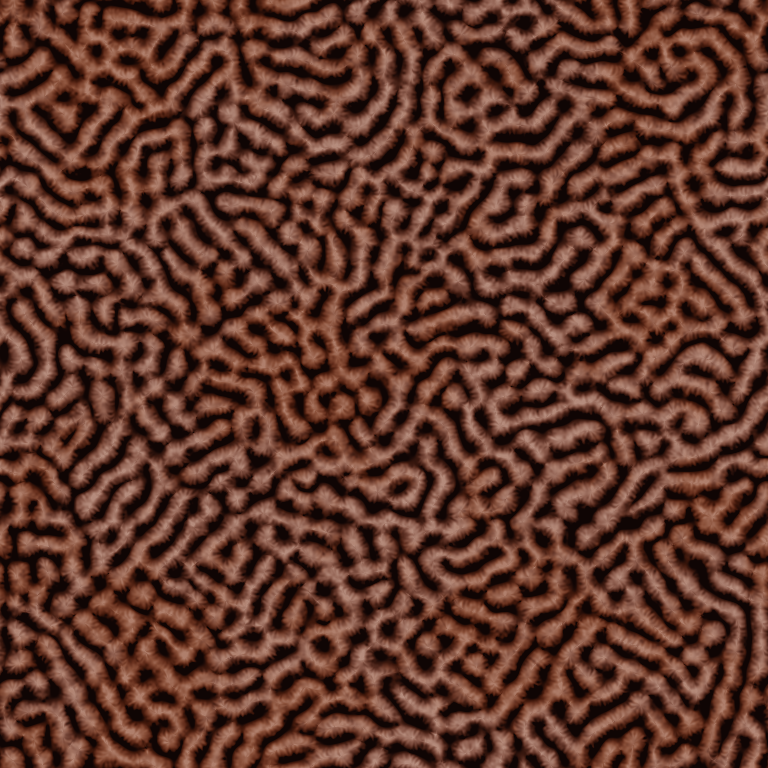
Write a three.js fragment shader that draws this texture.

```glsl
// Tileable labyrinth of wrinkled red-brown tubes packed over dark hollows.
varying vec2 vUv;

#define TUBE_CELLS 22.0     // scattered wave patches across the tile
#define TUBE_WAVES 1.32     // tubes per patch cell
#define DIAGONAL_BIAS 0.11  // how strongly tubes prefer the diagonals
#define RING_CELLS 120.0    // wrinkle patches across the tile
#define RING_WAVES 1.2      // wrinkles per patch cell
#define RING_DEPTH 0.10
#define GRAIN_DEPTH 0.46
#define WOBBLE 0.007
#define LIGHT_DEPTH 0.20
#define RUST_AMOUNT 0.75

const float TAU = 6.2831853;

vec2 hash2(vec2 p) {
  return fract(sin(vec2(dot(p, vec2(127.1, 311.7)),
                        dot(p, vec2(269.5, 183.3)))) * 43758.5453);
}

// Value noise that wraps after a whole number of cells
float noise(vec2 uv, float cells, float seed) {
  vec2 p = uv * cells;
  vec2 i = floor(p);
  vec2 f = fract(p);
  f = f * f * (3.0 - 2.0 * f);
  vec2 lo = mod(i, cells) + seed;
  vec2 hi = mod(i + 1.0, cells) + seed;
  return mix(mix(hash2(lo).x, hash2(vec2(hi.x, lo.y)).x, f.x),
             mix(hash2(vec2(lo.x, hi.y)).x, hash2(hi).x, f.x), f.y);
}

// Sum of randomly turned wave patches: x = value, yz = slope,
// scaled to unit length so every tube gets the same width
vec3 tubeField(vec2 uv) {
  vec2 p = uv * TUBE_CELLS;
  vec2 base = floor(p);
  float k = TAU * TUBE_WAVES;
  vec3 sum = vec3(0.0);
  for (int y = -2; y <= 2; y++) {
    for (int x = -2; x <= 2; x++) {
      vec2 cell = base + vec2(float(x), float(y));
      vec2 id = mod(cell, TUBE_CELLS);
      vec2 offset = p - cell - hash2(id + 3.0);
      vec2 rnd = hash2(id + 57.0) * TAU;
      float angle = rnd.x + DIAGONAL_BIAS * sin(4.0 * rnd.x);
      vec2 dir = vec2(cos(angle), sin(angle));
      float phase = k * dot(dir, offset) + rnd.y;
      float fade = max(0.0, 1.0 - dot(offset, offset) * 0.25);
      float weight = fade * fade * fade;
      vec2 weightSlope = -1.5 * fade * fade * offset;
      sum.x += weight * cos(phase);
      sum.yz += weightSlope * cos(phase) / k - weight * dir * sin(phase);
    }
  }
  return sum / sqrt(dot(sum, sum) + 0.015);
}

// Fine wrinkles that run across the given tube direction
float rings(vec2 uv, vec2 along) {
  vec2 p = uv * RING_CELLS;
  vec2 base = floor(p);
  float sum = 0.0;
  for (int y = -1; y <= 1; y++) {
    for (int x = -1; x <= 1; x++) {
      vec2 cell = base + vec2(float(x), float(y));
      vec2 id = mod(cell, RING_CELLS);
      vec2 offset = p - cell - hash2(id + 11.0);
      float fade = max(0.0, 1.0 - dot(offset, offset));
      float strength = hash2(id + 201.0).x * 2.0 - 1.0;
      sum += strength * fade * fade * cos(TAU * RING_WAVES * dot(along, offset));
    }
  }
  return sum;
}

// Colour ramp from hollow to crest; rust reddens the middle tones
vec3 tubeColor(float tone, float rust) {
  vec3 hollow = vec3(0.06, 0.018, 0.016);
  vec3 umber = mix(vec3(0.22, 0.09, 0.055), vec3(0.26, 0.09, 0.035), rust);
  vec3 brown = mix(vec3(0.38, 0.20, 0.15), vec3(0.41, 0.18, 0.10), rust);
  vec3 tan = mix(vec3(0.56, 0.37, 0.31), vec3(0.54, 0.30, 0.20), rust);
  vec3 pale = mix(vec3(0.71, 0.55, 0.49), vec3(0.68, 0.48, 0.40), rust);
  vec3 color = mix(hollow, umber, smoothstep(0.10, 0.27, tone));
  color = mix(color, brown, clamp((tone - 0.26) / 0.18, 0.0, 1.0));
  color = mix(color, tan, clamp((tone - 0.44) / 0.26, 0.0, 1.0));
  return mix(color, pale, clamp((tone - 0.70) / 0.28, 0.0, 1.0));
}

void main() {
  // Tube shape, slightly knobbly
  vec2 wobble = vec2(noise(vUv, 48.0, 5.0), noise(vUv, 48.0, 91.0)) - 0.5;
  vec3 field = tubeField(vUv + WOBBLE * wobble);
  float height = acos(-0.97 * field.x) / (0.5 * TAU);
  float onTube = smoothstep(0.12, 0.42, height);

  // Light from above
  float light = dot(-field.yz, normalize(vec2(-0.25, 1.0)));

  // Skin: wrinkles and grain
  vec2 along = normalize(vec2(-field.z, field.y) + 0.00001);
  float wrinkle = rings(vUv, along);
  float grain = 0.55 * noise(vUv, 140.0, 17.0) + 0.45 * noise(vUv, 230.0, 33.0) - 0.5;
  float tone = height - 0.035 + LIGHT_DEPTH * light
             + onTube * (RING_DEPTH * wrinkle + GRAIN_DEPTH * grain);

  // Broad patches of rust and shade
  float patches = 0.5 * noise(vUv, 6.0, 71.0) + 0.5 * noise(vUv, 21.0, 43.0);
  float rust = RUST_AMOUNT * smoothstep(0.34, 0.74, patches + 0.4 * grain);
  tone += 0.05 * (noise(vUv, 7.0, 123.0) - 0.5);

  gl_FragColor = vec4(tubeColor(tone, rust), 1.0);
}
```
